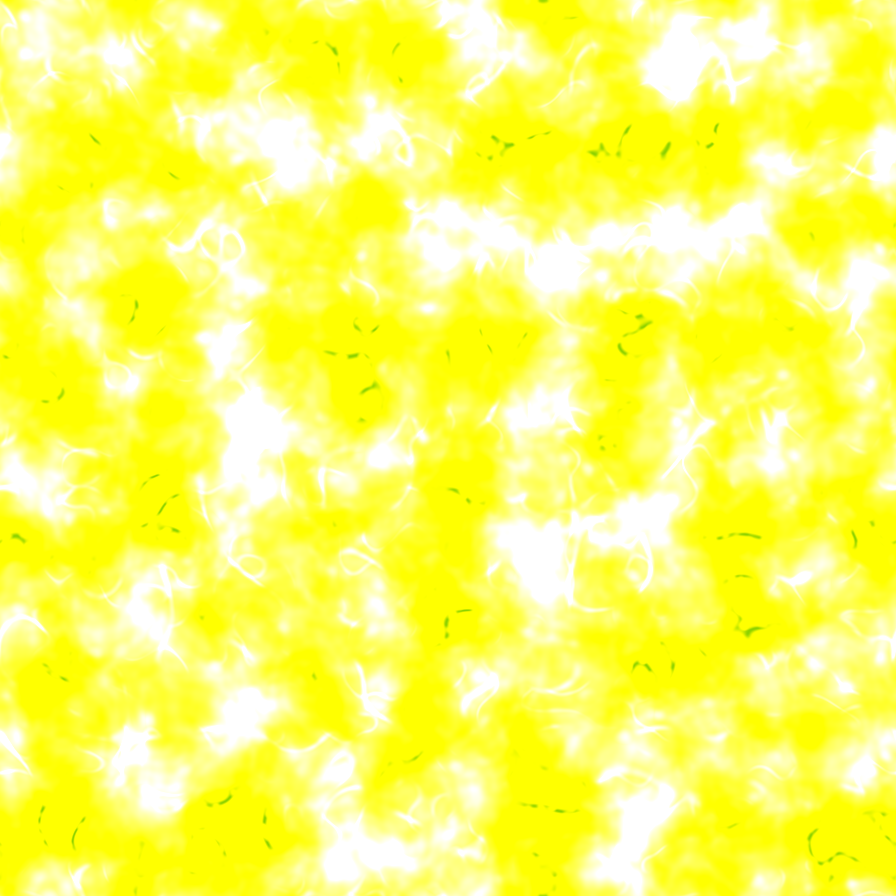
Write a Shadertoy shader that draws this texture.

```glsl
// Mottled yellow and white plasma: layered wrapped gradient noise makes soft
// blobs, creased noise adds pale filaments and green veins, and cellular noise
// adds pale flecks. Every layer wraps, so the canvas tiles seamlessly.

const float BLOB_CELLS = 9.0;      // base repeats across the canvas
const float FILAMENT_CELLS = 11.0;
const float VEIN_CELLS = 20.0;
const float FLECK_CELLS = 42.0;
const float WARP = 0.012;          // bending of the blobs, in canvas widths
const float NOISE_SPREAD = 0.26;   // typical deviation of the layered noise
const float MID_TONE = 0.30;
const float CONTRAST = 0.31;
const float HIGHLIGHT = 0.06;      // extra lift of the palest patches
const float FILAMENT_GAIN = 0.50;
const float FLECK_GAIN = 0.34;
const vec2 VEIN_TINT = vec2(0.55, 0.82); // red and green inside the veins

// Two random values in 0..1 for a lattice cell that wraps after "cells"
vec2 hashCell(vec2 cell, float cells, float seed) {
    uvec2 h = uvec2(mod(cell, cells)) + uvec2(uint(seed) * 131u, uint(seed) * 71u);
    h = h * 1664525u + 1013904223u;
    h.x += h.y * 1664525u;
    h.y += h.x * 1664525u;
    h ^= h >> 16u;
    h.x += h.y * 1664525u;
    h.y += h.x * 1664525u;
    h ^= h >> 16u;
    return vec2(h & 65535u) / 65536.0;
}

float cornerSlope(vec2 cell, vec2 offset, vec2 corner, float cells, float seed) {
    float angle = 6.28319 * hashCell(cell + corner, cells, seed).x;
    return dot(vec2(cos(angle), sin(angle)), offset - corner);
}

// Wrapped gradient noise, roughly -0.7..0.7
float gradientNoise(vec2 uv, float cells, float seed) {
    vec2 p = uv * cells;
    vec2 cell = floor(p);
    vec2 f = p - cell;
    vec2 s = f * f * f * (f * (f * 6.0 - 15.0) + 10.0);
    float low = mix(cornerSlope(cell, f, vec2(0, 0), cells, seed),
                    cornerSlope(cell, f, vec2(1, 0), cells, seed), s.x);
    float high = mix(cornerSlope(cell, f, vec2(0, 1), cells, seed),
                     cornerSlope(cell, f, vec2(1, 1), cells, seed), s.x);
    return mix(low, high, s.y);
}

float layeredNoise(vec2 uv) {
    float sum = 0.0, weight = 1.0, cells = BLOB_CELLS;
    for (int i = 0; i < 4; i++) {
        sum += weight * gradientNoise(uv, cells, float(i + 1));
        weight *= 0.53;
        cells *= 2.0;
    }
    return sum;
}

// Thin bright line along the zero contour of the noise
float crease(vec2 uv, float cells, float width, float seed) {
    float n = gradientNoise(uv, cells, seed);
    float line = max(0.0, 1.0 - abs(n) / width);
    return line * line * (3.0 - 2.0 * line);
}

// Cellular noise: soft round dots of random strength
float flecks(vec2 uv) {
    vec2 p = uv * FLECK_CELLS;
    vec2 cell = floor(p);
    float glow = 0.0;
    for (int y = -1; y <= 1; y++)
    for (int x = -1; x <= 1; x++) {
        vec2 c = cell + vec2(x, y);
        float d = length(c + hashCell(c, FLECK_CELLS, 21.0) - p);
        float strength = smoothstep(0.45, 1.0, hashCell(c, FLECK_CELLS, 22.0).x);
        glow = max(glow, strength * (1.0 - smoothstep(0.05, 0.5, d)));
    }
    return glow;
}

void mainImage(out vec4 fragColor, in vec2 fragCoord) {
    vec2 uv = fragCoord / iResolution.xy;

    // Bend the domain for irregular outlines
    vec2 bend = vec2(gradientNoise(uv, 14.0, 11.0), gradientNoise(uv, 14.0, 12.0));
    vec2 warped = uv + WARP * bend;

    // Soft blobs, in deviations from the mean
    float blob = layeredNoise(warped) / NOISE_SPREAD;
    float pale = MID_TONE + CONTRAST * blob + HIGHLIGHT * blob * max(blob, 0.0);

    // Broken filaments and flecks, mostly in the lighter areas
    float gaps = smoothstep(-0.05, 0.2, gradientNoise(uv, 16.0, 13.0));
    float lightArea = smoothstep(-0.7, 0.5, blob);
    float filament = crease(warped, FILAMENT_CELLS, 0.06, 14.0)
                   + 0.6 * crease(warped, 2.0 * FILAMENT_CELLS, 0.08, 15.0);
    pale += FILAMENT_GAIN * filament * gaps * lightArea;
    pale += FLECK_GAIN * flecks(warped) * lightArea;

    // Speckled green veins in the deepest yellow
    float speckle = smoothstep(-0.15, 0.25, gradientNoise(uv, 80.0, 16.0));
    float vein = crease(warped, VEIN_CELLS, 0.07, 17.0) * speckle
               * smoothstep(-1.2, -1.9, blob);

    vec2 redGreen = mix(vec2(1.0), VEIN_TINT, vein);
    fragColor = vec4(redGreen, clamp(pale, 0.0, 1.0), 1.0);
}
```
